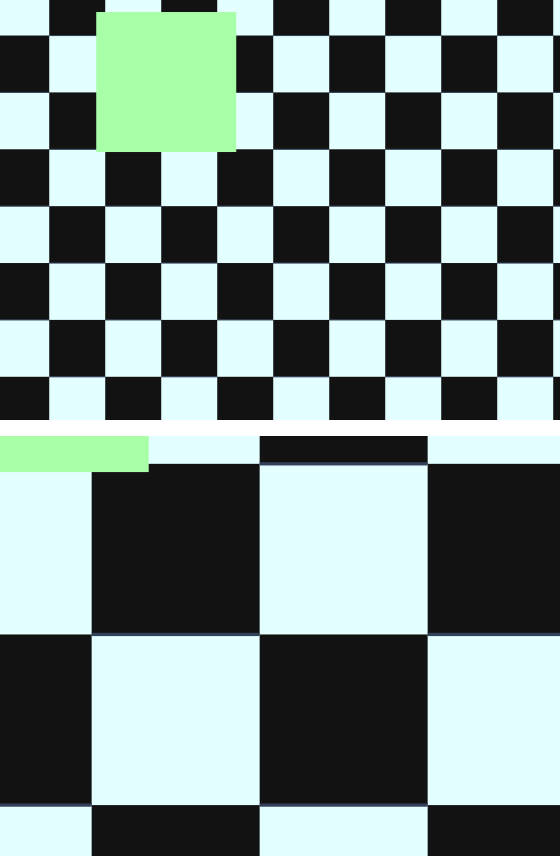
Top, the full canvas; bottom, a detail of the centre.
This pattern is drawn by a Shadertoy shader. Its source:

```glsl
// A checkerboard of dark and pale cells, with one flat green square on top.
// Each axis is a smoothed square wave; the product of the two gives the checks.
// A thin slate seam runs along the lower side of every dark cell.

#define CELL_SIZE    vec2(0.13333, 0.13542)
#define GRID_OFFSET  vec2(0.1172, 0.1029)
#define SEAM_HALF    0.0013
#define SQUARE_POS   vec2(0.3958, 0.8047)
#define SQUARE_HALF  0.16667
#define PALE_COLOR   vec3(0.89, 1.00, 1.00)
#define DARK_COLOR   vec3(0.07, 0.07, 0.07)
#define SEAM_COLOR   vec3(0.20, 0.25, 0.35)
#define SQUARE_COLOR vec3(0.66, 1.00, 0.66)

// +1 for even indices, -1 for odd ones
vec2 paritySign(vec2 index) {
    return 1.0 - 2.0 * mod(index, 2.0);
}

// Signed distance to an axis-aligned square
float squareDistance(vec2 p, float halfSize) {
    vec2 d = abs(p) - halfSize;
    return length(max(d, 0.0)) + min(max(d.x, d.y), 0.0);
}

// Coverage of a shape from its signed distance, one pixel wide
float coverage(float dist, float pixel) {
    return clamp(0.5 - dist / pixel, 0.0, 1.0);
}

void mainImage(out vec4 fragColor, in vec2 fragCoord) {
    float pixel = 1.0 / iResolution.y;
    vec2 p = fragCoord * pixel;

    // Distance to the nearest grid line on each axis
    vec2 grid = (p - GRID_OFFSET) / CELL_SIZE;
    vec2 edge = (0.5 - abs(fract(grid) - 0.5)) * CELL_SIZE;

    // Checks
    vec2 wave = paritySign(floor(grid)) * clamp(2.0 * edge / pixel, 0.0, 1.0);
    float dark = 0.5 + 0.5 * wave.x * wave.y;
    vec3 color = mix(PALE_COLOR, DARK_COLOR, dark);

    // Seam on horizontal lines that have a dark cell above them
    float rowAbove = paritySign(floor(grid + 0.5)).y;
    float underDark = 0.5 + 0.5 * wave.x * rowAbove;
    color = mix(color, SEAM_COLOR, underDark * coverage(edge.y - SEAM_HALF, pixel));

    // Square on top
    float square = squareDistance(p - SQUARE_POS, SQUARE_HALF);
    color = mix(color, SQUARE_COLOR, coverage(square, pixel));

    fragColor = vec4(color, 1.0);
}
```
